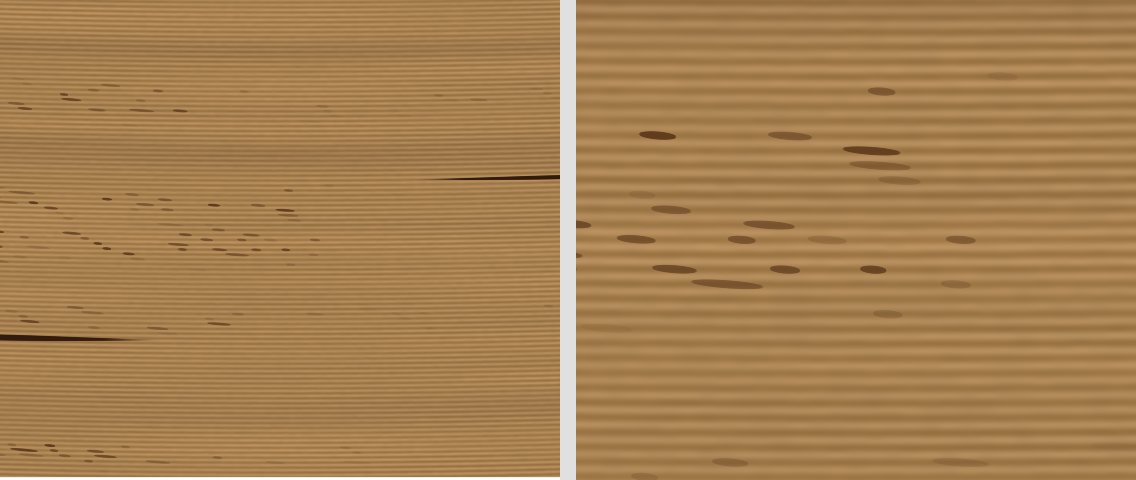
Left, the full canvas; right, a detail of the centre.
Give the GLSL for this texture, as a Shadertoy shader.

```glsl
// Fine horizontal brown ridges, gently bowed, with broad darker bands.
// Dark tapered dashes sit in the grooves in loose stacks, chosen by hashes;
// two long streaks enter from the sides and a pale strip closes the bottom.

const float ROWS = 97.0;          // ridges down the canvas
const float SLOTS = 15.0;         // possible dashes across one groove
const vec3 RIDGE = vec3(0.700, 0.545, 0.360);
const vec3 GROOVE = vec3(0.600, 0.450, 0.262);
const vec3 STAIN = vec3(0.330, 0.190, 0.085);
const vec3 SCORCH = vec3(0.170, 0.085, 0.045);

float hash(vec2 p) {
    vec3 q = fract(p.xyx * vec3(0.1031, 0.1030, 0.0973));
    q += dot(q, q.yzx + 33.33);
    return fract((q.x + q.y) * q.z);
}

float noise(vec2 p) {
    vec2 i = floor(p), f = fract(p);
    f = f * f * (3.0 - 2.0 * f);
    return mix(mix(hash(i), hash(i + vec2(1, 0)), f.x),
               mix(hash(i + vec2(0, 1)), hash(i + vec2(1, 1)), f.x), f.y);
}

// Soft bump of the given half width around a centre
float bump(float x, float centre, float width) {
    float d = (x - centre) / width;
    return exp(-d * d);
}

// Likelihood of dashes: scattered bands, richer towards the left
float dashDensity(float x, float v) {
    float middle = bump(v, 0.42, 0.022) + bump(v, 0.505, 0.035);
    float left = bump(v, 0.215, 0.03) + bump(v, 0.66, 0.025) + bump(v, 0.95, 0.03);
    float mask = middle * (1.0 - smoothstep(0.55, 0.75, x))
               + left * (0.2 + 0.8 * (1.0 - smoothstep(0.2, 0.6, x)));
    return 0.07 + 0.5 * mask;
}

// Pointed stroke: d is the offset from its axis, t runs -1..1 along it
float stroke(float d, float t, float thickness, float aa) {
    float taper = sqrt(max(1.0 - t * t, 0.0));
    float body = 1.0 - smoothstep(-aa, aa, abs(d) - thickness * taper);
    return body * smoothstep(0.0, 0.5, taper);
}

// Strongest dash covering a point of one groove
float dashes(float x, float row, float aa) {
    float id = floor(row), stack = floor(id / 3.0);
    float offset = fract(row) - 0.5;
    float cover = 0.0;
    for (int k = -1; k <= 1; k++) {
        float slot = floor(x * SLOTS) + float(k);
        vec2 group = vec2(slot + 11.0, stack + 37.0);
        vec2 cell = vec2(slot + 53.0, id + 5.0);
        float shift = 0.2 * (id - 3.0 * stack) + 0.2 * hash(cell + 71.0);
        float centre = (slot + 0.15 + 0.4 * hash(group + 19.0) + shift) / SLOTS;
        float halfLength = mix(0.008, 0.026, pow(hash(cell + 29.0), 2.5));
        float chance = dashDensity(centre, (id + 0.5) / ROWS);
        float present = step(hash(group), chance * 1.3) * step(hash(cell), 0.62);
        float strength = mix(0.2, 1.0, hash(cell + 43.0)) * smoothstep(0.03, 0.4, chance);
        float d = offset - 8.0 * (x - centre);
        float mark = stroke(d, (x - centre) / halfLength, 0.27, aa);
        cover = max(cover, present * strength * mark);
    }
    return cover;
}

// Long streak growing from a side; reach is the distance in from that side
float streak(float reach, float span, float d, float thickness, float aa) {
    float fade = 1.0 - smoothstep(0.6 * span, span, reach);
    float width = thickness * (1.0 - 0.75 * smoothstep(0.0, span, reach));
    return fade * (1.0 - smoothstep(-aa, aa, abs(d) - width));
}

void mainImage(out vec4 fragColor, in vec2 fragCoord) {
    vec2 uv = fragCoord / iResolution.xy;
    float x = uv.x;
    float bow = 2.0 * x - 1.0;
    float v = 1.0 - uv.y + 0.007 * bow * bow;
    float row = v * ROWS;
    float aa = 0.6 * ROWS / iResolution.y;

    // Ridges, with slight changes of contrast along and between rows
    float contrast = 0.75 + 0.5 * noise(vec2(x * 5.0, row * 0.4));
    float ridge = 0.5 + 0.5 * contrast * cos(6.28318 * row);
    vec3 color = mix(GROOVE, RIDGE, ridge);

    // Broad bands, row tint and fine grain
    float bands = bump(v, 0.105, 0.022) + bump(v, 0.32, 0.03) + 0.6 * bump(v, 0.85, 0.035);
    float tone = 1.015 - 0.075 * bands;
    tone += 0.05 * (noise(vec2(x * 2.0, v * 34.0)) - 0.5);
    tone += 0.035 * (noise(vec2(x * 90.0, v * 240.0)) - 0.5);
    color *= tone;

    // Dashes and side streaks
    color = mix(color, STAIN, 0.85 * dashes(x, row, aa));
    float rightMark = streak(1.0 - x, 0.27, (v - 0.376) * ROWS, 0.42, aa);
    float leftMark = streak(x, 0.29, (v - 0.710) * ROWS, 0.60, aa);
    color = mix(color, SCORCH, 0.95 * max(rightMark, leftMark));

    // Pale strip along the bottom
    float edge = 0.7 / iResolution.y;
    color = mix(vec3(1.0), color, smoothstep(-edge, edge, uv.y - 0.006));
    fragColor = vec4(color, 1.0);
}
```
